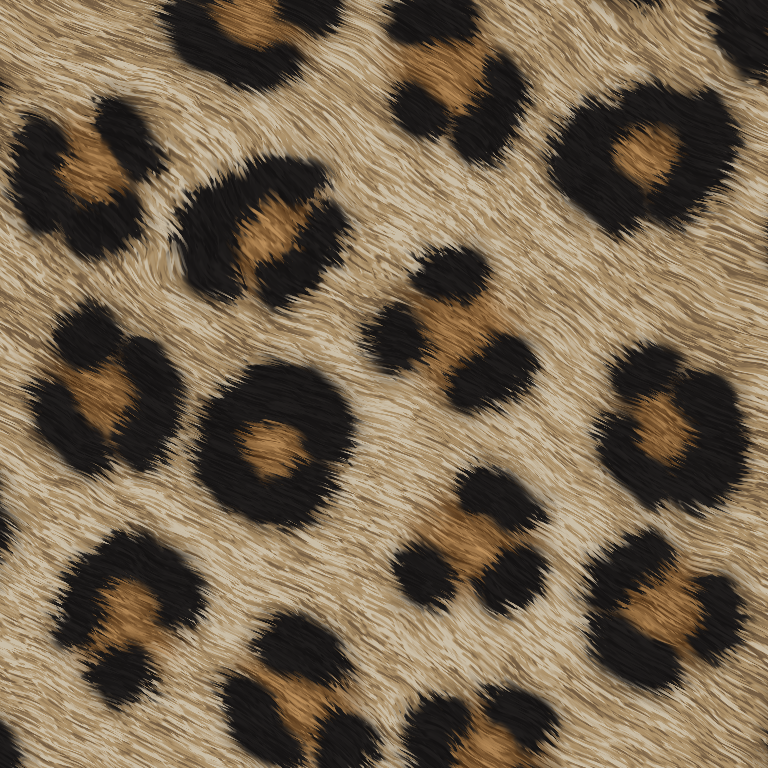
Write a WebGL 1 fragment shader that draws this texture.

```glsl
precision highp float;
// Spotted big-cat fur: dark broken rosettes with rusty centres on a sandy coat.
// Rosettes are rings of rounded arcs on a jittered grid; layers of tapered hair
// strokes shade the coat and fray the outlines of the spots.

uniform vec2 u_resolution;

const float TAU = 6.2831853;
const float FLOW_ANGLE = -0.68;   // main lie of the hair
const float SPACING = 0.27;       // distance between rosettes
const int HAIR_LAYERS = 12;

const vec3 SHADOW = vec3(0.45, 0.36, 0.26);
const vec3 SAND = vec3(0.67, 0.56, 0.40);
const vec3 CREAM = vec3(0.79, 0.74, 0.65);
const vec3 RUST_DARK = vec3(0.35, 0.22, 0.10);
const vec3 RUST_LIGHT = vec3(0.74, 0.55, 0.33);
const vec3 BLACK_DEEP = vec3(0.07, 0.063, 0.063);
const vec3 BLACK_SHEEN = vec3(0.135, 0.125, 0.122);

float hash(vec2 p) {
  vec3 q = fract(p.xyx * 0.1031);
  q += dot(q, q.yzx + 33.33);
  return fract((q.x + q.y) * q.z);
}

float noise(vec2 p) {
  vec2 i = floor(p), f = fract(p);
  f = f * f * (3.0 - 2.0 * f);
  return mix(mix(hash(i), hash(i + vec2(1.0, 0.0)), f.x),
             mix(hash(i + vec2(0.0, 1.0)), hash(i + vec2(1.0)), f.x), f.y);
}

vec2 rotate(vec2 p, float angle) {
  float c = cos(angle), s = sin(angle);
  return vec2(c * p.x - s * p.y, s * p.x + c * p.y);
}

float smoothMin(float a, float b, float k) {
  float h = max(k - abs(a - b), 0.0) / k;
  return min(a, b) - 0.25 * h * h * k;
}

// Distance to an arc with round ends, centred on the x axis.
float arcDistance(vec2 p, float radius, float halfAngle, float thickness) {
  float a = clamp(atan(p.y, p.x), -halfAngle, halfAngle);
  return length(p - radius * vec2(cos(a), sin(a))) - thickness;
}

// One rosette: three arcs that may join into a ring or stay apart.
float rosetteDistance(vec2 p, vec2 id) {
  float d = 1.0;
  float turn = TAU * hash(id + 4.7);
  for (int i = 0; i < 3; i++) {
    vec2 key = id + 13.0 * float(i);
    float angle = turn + TAU / 3.0 * (float(i) + 0.35 * (hash(key + 1.3) - 0.5));
    float radius = mix(0.066, 0.079, hash(key + 2.9));
    float halfAngle = mix(0.08, 0.95, hash(key + 6.1));
    float thickness = mix(0.029, 0.040, hash(key + 8.3));
    d = smoothMin(d, arcDistance(rotate(p, -angle), radius, halfAngle, thickness), 0.012);
  }
  return d;
}

// x: distance to the nearest dark spot, y: strength of the rusty centre.
vec2 spotField(vec2 p) {
  vec2 field = vec2(1.0, 0.0);
  vec2 grid = rotate(p, 0.42) / SPACING + vec2(3.3, 7.6);
  float row = floor(grid.y);
  for (int j = -1; j <= 1; j++) {
    float y = row + float(j);
    float shift = 0.5 * mod(y, 2.0);
    for (int i = -1; i <= 1; i++) {
      vec2 id = vec2(floor(grid.x - shift) + float(i), y);
      vec2 jitter = 0.24 * (vec2(hash(id + 0.5), hash(id + 9.5)) - 0.5);
      vec2 local = (grid - id - vec2(0.5 + shift, 0.5) - jitter) * SPACING;
      float stretch = mix(0.88, 1.14, hash(id + 3.1));
      local = rotate(local, TAU * hash(id + 5.2)) * vec2(stretch, 1.0 / stretch);
      field.x = min(field.x, rosetteDistance(local, id));
      field.y = max(field.y, smoothstep(0.105, 0.045, length(local)));
    }
  }
  return field;
}

// x: coverage of a tapered hair stroke, y: random value of that hair.
vec2 hairLayer(vec2 p, float angle, vec2 density, float seed) {
  vec2 q = rotate(p, -angle) * density + 40.0;
  float strand = floor(q.y);
  q.x += 7.0 * hash(vec2(strand, seed));
  vec2 f = fract(q);
  float width = 0.55 * (1.0 - 0.75 * f.x);
  float body = 1.0 - smoothstep(0.3 * width, width, abs(f.y - 0.5));
  float ends = smoothstep(0.0, 0.15, f.x) * smoothstep(1.0, 0.8, f.x);
  return vec2(body * ends, hash(vec2(floor(q.x), strand) + seed));
}

void main() {
  vec2 p = gl_FragCoord.xy / min(u_resolution.x, u_resolution.y);

  // Bend the lie of the hair, first broadly and then tuft by tuft.
  vec2 bend = vec2(noise(p * 3.5 + 2.0), noise(p * 3.5 + 17.0)) - 0.5;
  vec2 curl = vec2(noise(p * 19.0 + 5.0), noise(p * 19.0 + 31.0)) - 0.5;
  vec2 coat = p + 0.09 * bend + 0.011 * curl;

  // Paint hair strokes over each other.
  float shade = 0.45, fray = 0.0;
  for (int i = 0; i < HAIR_LAYERS; i++) {
    float seed = 3.7 * float(i) + 1.0;
    float angle = FLOW_ANGLE + 0.55 * (hash(vec2(seed, 2.0)) - 0.5);
    vec2 density = vec2(mix(17.0, 27.0, hash(vec2(seed, 8.0))), 185.0);
    vec2 hair = hairLayer(coat, angle, density, seed);
    shade = mix(shade, hair.y, 0.8 * hair.x);
    fray = mix(fray, fract(hair.y * 7.3) - 0.5, 0.85 * hair.x);
  }
  float tuft = noise(rotate(coat, -FLOW_ANGLE) * vec2(11.0, 48.0) + 60.0);
  float tone = shade + 0.28 * (tuft - 0.5) + 0.2 * (noise(p * 4.0 + 9.0) - 0.5);

  // Spots, pulled along the hair to fray their outlines.
  vec2 lie = rotate(vec2(1.0, 0.0), FLOW_ANGLE);
  vec2 wobble = vec2(noise(p * 26.0 + 11.0), noise(p * 26.0 + 47.0)) - 0.5;
  vec2 spot = spotField(p + lie * fray * 0.034 + wobble * 0.016);
  float dark = smoothstep(0.008, -0.008, spot.x);
  float halo = smoothstep(0.028, 0.0, spot.x);

  // Coat colour: paler towards the bottom, rusty inside the rosettes.
  float pale = tone + 0.14 * (0.5 - p.y);
  vec3 ground = mix(SHADOW, SAND, smoothstep(0.05, 0.45, pale));
  ground = mix(ground, CREAM, smoothstep(0.4, 0.85, pale));
  vec3 rust = mix(RUST_DARK, RUST_LIGHT, clamp(tone, 0.0, 1.0));
  vec3 color = mix(ground, rust, clamp(0.9 * spot.y + 0.12 * halo, 0.0, 1.0));
  color *= 1.0 - 0.16 * halo;

  vec3 black = mix(BLACK_DEEP, BLACK_SHEEN, clamp(shade, 0.0, 1.0));
  gl_FragColor = vec4(mix(color, black, dark), 1.0);
}
```
